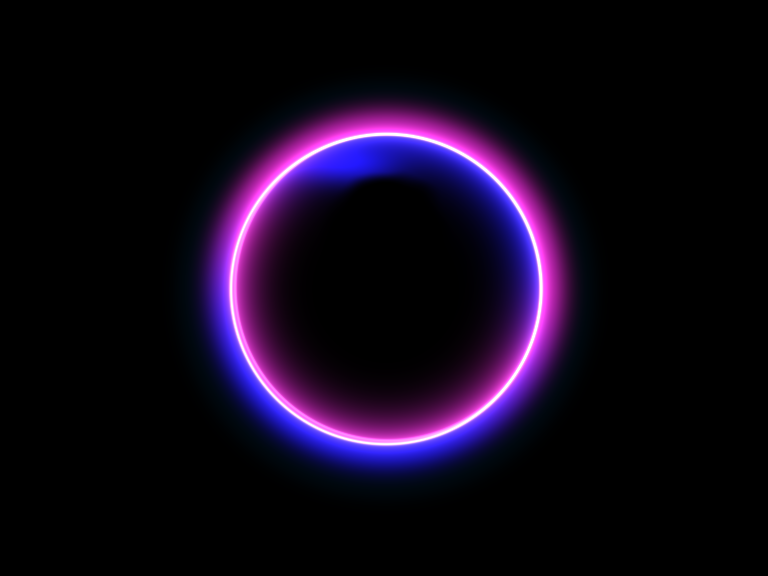
Reproduce this background procedurally as a Shadertoy shader.

```glsl
// A neon ring glowing on black: thin white-hot rims inside a soft halo.
// Distance to the circle sets the falloff; direction blends magenta to blue.
// A noisy arch carves a wisp out of the blue light under the top of the ring.

const vec3 MAGENTA = vec3(0.86, 0.14, 0.80);
const vec3 BLUE = vec3(0.13, 0.10, 1.05);
const vec3 PINK_BLOOM = vec3(0.42, 0.30, 0.38);
const vec3 RIM_WHITE = vec3(0.72, 0.62, 0.72);
const vec3 TEAL_HAZE = vec3(0.0, 0.03, 0.055);

const vec2 RING_CENTER = vec2(0.0035, -0.002);
const float RING_RADIUS = 0.269;

float hash(vec2 p) {
    vec3 q = fract(vec3(p.xyx) * 0.1031);
    q += dot(q, q.yzx + 33.33);
    return fract((q.x + q.y) * q.z);
}

float valueNoise(vec2 p) {
    vec2 cell = floor(p);
    vec2 f = fract(p);
    f = f * f * (3.0 - 2.0 * f);
    float low = mix(hash(cell), hash(cell + vec2(1, 0)), f.x);
    float high = mix(hash(cell + vec2(0, 1)), hash(cell + vec2(1, 1)), f.x);
    return mix(low, high, f.y);
}

float bell(float x, float width) {
    return exp(-x * x / (width * width));
}

// Exponential falloff that fades fully to zero at the given reach.
float halo(float dist, float decay, float solid, float reach) {
    return exp(-dist / decay) * (1.0 - smoothstep(solid, reach, dist));
}

// Blends magenta to blue as the direction turns towards an axis.
vec3 tint(vec2 dir, vec2 axis, float start, float end) {
    return mix(MAGENTA, BLUE, smoothstep(start, end, dot(dir, axis)));
}

vec3 outerGlow(vec2 dir, float dist) {
    vec3 color = tint(dir, vec2(-0.35, -0.94), -0.4, 0.9);
    return color * 1.25 * halo(dist, 0.045, 0.025, 0.085)
         + TEAL_HAZE * bell(dist - 0.075, 0.025);
}

vec3 innerGlow(vec2 p, vec2 dir, float depth) {
    vec3 color = tint(dir, vec2(0.5, 0.866), -0.2, 0.85);
    vec3 light = color * halo(depth, 0.05, 0.0, 0.16);

    // Extra blue light pooled at the upper left
    vec2 pool = (p - vec2(-0.06, 0.214)) / vec2(0.085, 0.032);
    light += BLUE * 0.65 * exp(-dot(pool, pool));

    // Dark arch with a slightly ragged border
    float ragged = 0.018 * (valueNoise(p * 28.0) - 0.5);
    float arch = length(p - vec2(0.0, 0.094)) + ragged;
    return light * smoothstep(0.085, 0.118, arch);
}

float rim(vec2 p, vec2 center, float radius, float width) {
    return bell(length(p - center) - radius, width);
}

void mainImage(out vec4 fragColor, in vec2 fragCoord) {
    vec2 p = (fragCoord - 0.5 * iResolution.xy) / iResolution.y - RING_CENTER;
    float r = length(p);
    vec2 dir = p / max(r, 0.0001);
    float dist = r - RING_RADIUS;

    // Halo on either side, joined smoothly across the rim
    float pixel = 1.0 / iResolution.y;
    float outside = smoothstep(-pixel, pixel, dist);
    vec3 color = mix(innerGlow(p, dir, max(-dist, 0.0)),
                     outerGlow(dir, max(dist, 0.0)), outside);

    // Bloom and two slightly offset bright rims
    color += PINK_BLOOM * exp(-abs(dist) / 0.010);
    color += RIM_WHITE * rim(p, vec2(0.0), RING_RADIUS, 0.0028);
    color += RIM_WHITE * 0.45 * rim(p, vec2(0.004, 0.003), 0.266, 0.0025);

    fragColor = vec4(clamp(color, 0.0, 1.0), 1.0);
}
```
